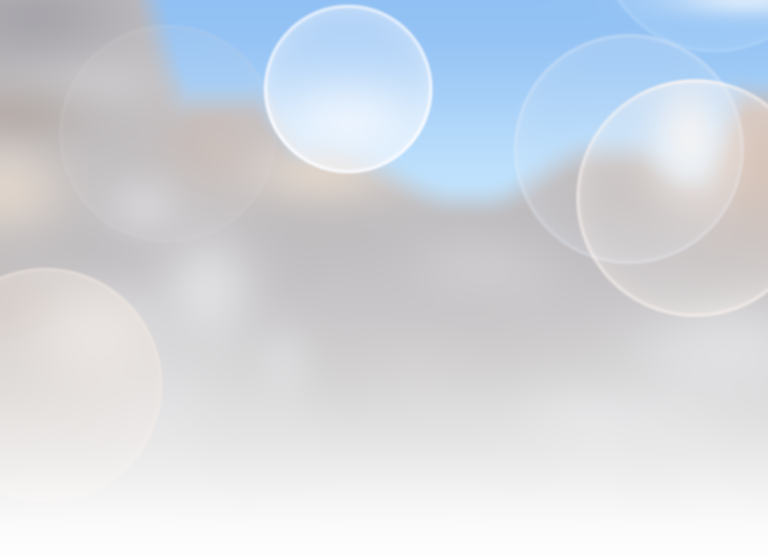
A Shadertoy shader for this background:

```glsl
const vec3 SKY_HIGH = vec3(0.57, 0.755, 0.955);
const vec3 SKY_LOW = vec3(0.76, 0.89, 0.99);
const vec3 STONE = vec3(0.75, 0.74, 0.75);
const vec3 HAZE = vec3(0.855, 0.85, 0.85);
const vec3 SLATE = vec3(0.64, 0.635, 0.66);
const vec3 UMBER = vec3(0.68, 0.635, 0.61);
const vec3 CLAY = vec3(0.81, 0.72, 0.665);
const vec3 CREAM = vec3(0.91, 0.86, 0.81);
const vec3 MIST = vec3(0.89, 0.89, 0.90);
const vec3 WHITE = vec3(0.995);

vec2 hashGradient(vec2 cell) {
    float a = 6.2832 * fract(sin(dot(cell, vec2(127.1, 311.7))) * 43758.5);
    return vec2(cos(a), sin(a));
}

float gradientNoise(vec2 p) {
    vec2 i = floor(p), f = fract(p);
    vec2 u = f * f * f * (f * (f * 6.0 - 15.0) + 10.0);
    vec2 e = vec2(0.0, 1.0);
    float low = mix(dot(hashGradient(i), f),
                    dot(hashGradient(i + e.yx), f - e.yx), u.x);
    float high = mix(dot(hashGradient(i + e.xy), f - e.xy),
                     dot(hashGradient(i + e.yy), f - e.yy), u.x);
    return mix(low, high, u.y);
}

// Soft elliptical falloff
float softSpot(vec2 p, vec2 center, vec2 radii) {
    vec2 d = (p - center) / radii;
    return exp(-dot(d, d));
}

vec3 dab(vec3 base, vec2 p, vec2 center, vec2 radii, vec3 color, float alpha) {
    return mix(base, color, alpha * softSpot(p, center, radii));
}

// Skyline height: a chain of smooth rises and falls
float ridgeHeight(float x) {
    return 1.2 - 0.38 * smoothstep(0.19, 0.34, x)
        - 0.09 * smoothstep(0.45, 0.55, x)
        - 0.09 * smoothstep(0.58, 0.82, x)
        + 0.09 * smoothstep(0.87, 1.07, x)
        - 0.05 * smoothstep(1.14, 1.23, x)
        + 0.15 * smoothstep(1.25, 1.34, x);
}

// Even softness on flat and steep parts of the skyline
float skyMask(vec2 p, float blur) {
    float step = 0.02;
    float slope = (ridgeHeight(p.x + step) - ridgeHeight(p.x - step)) / (2.0 * step);
    float d = (p.y - ridgeHeight(p.x)) / sqrt(1.0 + slope * slope);
    return smoothstep(-blur, blur, d);
}

vec3 skyColor(vec2 p) {
    vec3 c = mix(SKY_LOW, SKY_HIGH, smoothstep(0.62, 1.0, p.y));
    return dab(c, p, vec2(1.34, 1.0), vec2(0.14, 0.03), WHITE, 0.65);
}

vec3 landColor(vec2 p) {
    vec3 c = mix(HAZE, STONE, smoothstep(0.22, 0.58, p.y));
    // Left cliff
    c = dab(c, p, vec2(0.05, 0.97), vec2(0.20, 0.09), SLATE, 0.8);
    c = dab(c, p, vec2(0.17, 0.85), vec2(0.13, 0.05), MIST, 0.25);
    c = dab(c, p, vec2(0.02, 0.79), vec2(0.13, 0.055), UMBER, 0.65);
    c = dab(c, p, vec2(0.01, 0.66), vec2(0.11, 0.08), CREAM, 0.75);
    c = dab(c, p, vec2(0.38, 0.74), vec2(0.10, 0.09), CLAY, 0.4);
    c = dab(c, p, vec2(0.26, 0.63), vec2(0.07, 0.06), MIST, 0.5);
    c = dab(c, p, vec2(0.58, 0.69), vec2(0.13, 0.06), CREAM, 0.75);
    // Right slopes
    c = dab(c, p, vec2(1.13, 0.67), vec2(0.12, 0.08), UMBER, 0.45);
    c = dab(c, p, vec2(1.36, 0.72), vec2(0.13, 0.14), CLAY, 0.85);
    // Pale drifts
    c = dab(c, p, vec2(0.375, 0.48), vec2(0.085, 0.10), MIST, 0.85);
    c = dab(c, p, vec2(0.51, 0.34), vec2(0.06, 0.08), MIST, 0.5);
    c = dab(c, p, vec2(0.28, 0.27), vec2(0.13, 0.11), MIST, 0.7);
    c = dab(c, p, vec2(0.86, 0.52), vec2(0.16, 0.07), MIST, 0.3);
    c = dab(c, p, vec2(1.30, 0.36), vec2(0.17, 0.10), MIST, 0.8);
    c = dab(c, p, vec2(1.08, 0.25), vec2(0.18, 0.07), MIST, 0.7);
    c = dab(c, p, vec2(0.0, 0.45), vec2(0.12, 0.06), CLAY, 0.3);
    c = dab(c, p, vec2(0.18, 0.40), vec2(0.11, 0.09), MIST, 0.7);
    return c + 0.012 * gradientNoise(p * 6.0);
}

// Translucent lens disc with a fine rim and an offset inner glow
vec3 bokeh(vec3 base, vec2 p, vec2 center, float radius, vec3 tint,
           float fill, float rim, vec2 glowOffset, vec2 glowSize, float glow) {
    float d = length(p - center) - radius;
    float inside = 1.0 - smoothstep(-0.004, 0.004, d);
    float hot = glow * softSpot(p, center + glowOffset * radius, glowSize * radius);
    float edge = rim * (0.6 * exp(-pow((d + 0.003) / 0.004, 2.0))
        + 0.4 * inside * exp(min(d, 0.0) / 0.025));
    float alpha = inside * (fill + hot * (1.0 - fill)) + edge;
    return mix(base, tint, clamp(alpha, 0.0, 1.0));
}

void mainImage(out vec4 fragColor, in vec2 fragCoord) {
    vec2 p = fragCoord / iResolution.y;
    vec3 color = mix(landColor(p), skyColor(p), skyMask(p, 0.038));

    // Warm low disc sinks into the white fade
    color = bokeh(color, p, vec2(0.081, 0.31), 0.21, vec3(0.95, 0.915, 0.89),
                  0.30, 0.22, vec2(0.4, 0.35), vec2(0.6), 0.35);
    color = mix(WHITE, color, smoothstep(-0.01, 0.34, p.y));

    // Upper discs
    color = bokeh(color, p, vec2(0.301, 0.76), 0.195, vec3(0.87, 0.86, 0.87),
                  0.08, 0.10, vec2(0.0), vec2(0.6), 0.03);
    color = bokeh(color, p, vec2(1.281, 1.116), 0.21, vec3(0.80, 0.91, 1.0),
                  0.12, 0.18, vec2(0.0), vec2(0.6), 0.0);
    color = bokeh(color, p, vec2(0.624, 0.8405), 0.151, vec3(0.98, 0.985, 1.0),
                  0.27, 0.48, vec2(0.0, -0.4), vec2(0.95, 0.55), 0.7);
    color = bokeh(color, p, vec2(1.127, 0.733), 0.206, vec3(0.90, 0.93, 0.97),
                  0.12, 0.27, vec2(0.0), vec2(0.6), 0.05);
    color = bokeh(color, p, vec2(1.246, 0.645), 0.213, vec3(1.0, 0.97, 0.95),
                  0.17, 0.42, vec2(-0.05, 0.5), vec2(0.35, 0.5), 0.75);
    fragColor = vec4(color, 1.0);
}
```
